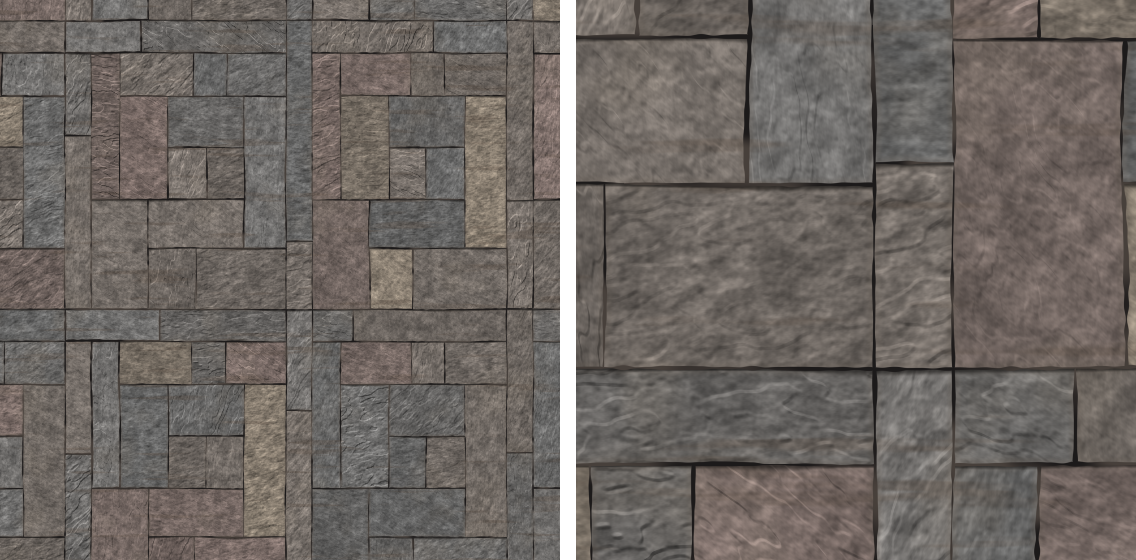
Left, the full canvas; right, a detail of the centre.
Give the GLSL for this texture, as a WebGL 1 fragment shader.

```glsl
precision highp float;
// Paving of riven sandstone: a pinwheel panel of cut slabs framed by bands and strips.
// Each pixel finds the rectangle of its slab, whose seed sets colour, grain direction
// and ledges; slope lighting, grit, stains and thin uneven joints finish it.
uniform vec2 u_resolution;

// Lengths are in hundredths of the canvas, with y running down.
#define CELL vec2(39.45, 51.56)
#define ORIGIN vec2(51.04, 3.65)
#define STRIP 4.7
#define BAND 5.75
#define JOINT 0.03
#define RELIEF 0.85
#define MOTTLE 0.5
#define GRIT 0.3
#define SLATE vec3(0.400, 0.400, 0.398)
#define BROWN vec3(0.432, 0.406, 0.385)
#define ROSE vec3(0.458, 0.402, 0.384)
#define SAND vec3(0.505, 0.465, 0.415)

float hash(vec2 p) {
  return fract(sin(dot(p, vec2(12.9898, 78.233))) * 43758.5453);
}

float noise(vec2 p) {
  vec2 i = floor(p), f = fract(p);
  f = f * f * (3.0 - 2.0 * f);
  return mix(mix(hash(i), hash(i + vec2(1, 0)), f.x),
             mix(hash(i + vec2(0, 1)), hash(i + vec2(1, 1)), f.x), f.y);
}

float fbm(vec2 p) {
  float sum = 0.0, amp = 0.533;
  for (int i = 0; i < 4; i++) {
    sum += amp * noise(p);
    p = mat2(1.6, 1.2, -1.2, 1.6) * p + 7.3;
    amp *= 0.5;
  }
  return sum;
}

// Rectangles are (left, top, right, bottom); a cut keeps the side holding the point.
vec4 cutX(vec4 r, float at, float x) {
  return x < at ? vec4(r.xy, min(r.z, at), r.w) : vec4(max(r.x, at), r.yzw);
}

vec4 cutY(vec4 r, float at, float y) {
  return y < at ? vec4(r.xyz, min(r.w, at)) : vec4(r.x, max(r.y, at), r.zw);
}

// Pinwheel of slabs inside one panel
vec4 panelSlab(vec2 q, vec2 size, float shift) {
  if (q.x > 5.1 && q.y < 7.7)
    return cutX(cutX(vec4(5.1, 0.0, size.x, 7.7), 17.9 + shift, q.x), 23.9 + shift, q.x);
  if (q.x > 27.3 && q.y < 34.9) return vec4(27.3, 7.7, size.x, 34.9);
  if (q.x > 10.2 && q.y > 34.9) return cutX(vec4(10.2, 34.9, size), 18.3 + shift, q.x);
  if (q.x < 10.2 && q.y > 26.2) return vec4(0.0, 26.2, 10.2, size.y);
  if (q.y > 26.2) return vec4(10.2, 26.2, 27.3, 34.9);
  if (q.x < 5.1) return vec4(0.0, 0.0, 5.1, 26.2);
  if (q.x < 13.7) return vec4(5.1, 7.7, 13.7, 26.2);
  if (q.y < 16.9) return vec4(13.7, 7.7, 27.3, 16.9);
  return cutX(vec4(13.7, 16.9, 27.3, 26.2), 20.5 + 0.5 * shift, q.x);
}

// Slab at a point of a cell: crossings go to either the strip or the band
vec4 cellSlab(vec2 q, vec2 cell) {
  float along = hash(cell + 3.7), shift = hash(cell + 8.1) - 0.5;
  bool stripCrosses = hash(cell + 5.3) > 0.55;
  if (q.x < STRIP && (q.y > BAND || stripCrosses))
    return cutY(vec4(0.0, stripCrosses ? 0.0 : BAND, STRIP, CELL.y),
                CELL.y * (0.35 + 0.45 * along), q.y);
  if (q.y < BAND)
    return cutX(vec4(stripCrosses ? STRIP : 0.0, 0.0, CELL.x, BAND),
                CELL.x * (0.3 + 0.4 * along), q.x);
  vec2 corner = vec2(STRIP, BAND);
  return panelSlab(q - corner, CELL - corner, shift) + corner.xyxy;
}

// Split-stone height: fine grain plus crisp ledges along a tilted bedding
float relief(vec2 p, float seed) {
  float angle = seed * 6.2832, c = cos(angle), s = sin(angle);
  vec2 q = mat2(c, s, -s, c) * p + seed * 91.0;
  float level = fbm(q * vec2(0.14, 0.34)) * 6.0;
  float ledge = floor(level) + smoothstep(0.0, 0.16, fract(level));
  float ledgeSize = 0.03 + 0.4 * pow(fract(seed * 17.3), 2.0);
  return ledge * ledgeSize + 0.75 * fbm(q * vec2(0.9, 1.6));
}

void main() {
  vec2 uv = gl_FragCoord.xy / u_resolution;
  vec2 p = vec2(uv.x, 1.0 - uv.y) * 100.0;
  float aa = 70.0 / min(u_resolution.x, u_resolution.y);

  // Slab lookup with slightly crooked sides
  vec2 w = p + 0.3 * vec2(noise(p * 0.12), noise(p * 0.12 + 40.0)) - 0.15;
  vec2 cell = floor((w - ORIGIN) / CELL);
  vec2 q = w - ORIGIN - cell * CELL;
  vec4 slab = cellSlab(q, cell);
  float seed = hash(slab.xy + cell * 7.31);
  float tone = hash(slab.zw + cell * 3.17);

  // Stone colour; the frame keeps to the greyer kinds
  bool framing = q.x < STRIP || q.y < BAND;
  float kind = fract(seed * 7.9 + tone) * (framing ? 0.66 : 1.0);
  vec3 stone = kind < 0.36 ? SLATE : kind < 0.66 ? BROWN : kind < 0.88 ? ROSE : SAND;
  stone = mix(stone, BROWN, 0.4 * fract(seed * 5.7)) * (0.93 + 0.18 * tone);

  // Mottling, broad weathering and scuffed rusty streaks
  float patches = fbm(p * 0.75 + seed * 50.0);
  stone *= 1.0 + MOTTLE * (patches - 0.5);
  stone = mix(stone, SAND, 0.2 * smoothstep(0.52, 0.8, fbm(p * 0.16 + 20.0)));
  float streak = smoothstep(0.64, 0.8, fbm(p * vec2(0.07, 0.9)));
  stone = mix(stone, vec3(0.34, 0.29, 0.25), 0.35 * streak);

  // Light from the upper left, plus grit
  float slope = relief(p, seed) - relief(p + vec2(-0.1, -0.2), seed);
  float grit = 0.6 * noise(p * 2.6) + 0.4 * noise(p * 4.3 + 31.0) - 0.5;
  stone *= 1.0 + clamp(RELIEF * slope, -0.5, 0.3) + GRIT * grit;

  // Dusty rims, shade below some upper edges, and thin joints of varied width
  vec2 inset = min(q - slab.xy, slab.zw - q);
  float edge = min(inset.x, inset.y) + 0.14 * (noise(p * 1.3) - 0.5);
  float gap = JOINT + 0.09 * noise(p * 0.3) + 0.12 * pow(tone, 6.0);
  stone = mix(stone, vec3(0.43, 0.39, 0.35), 0.2 * (1.0 - smoothstep(0.15, 0.55, edge)));
  float reach = 0.12 + 0.45 * pow(noise(p * 0.22 + 9.0), 2.0);
  stone *= 1.0 - 0.5 * (1.0 - smoothstep(0.08, 0.1 + reach, q.y - slab.y));
  vec3 mortar = mix(vec3(0.11, 0.10, 0.10), vec3(0.28, 0.25, 0.23),
                    smoothstep(0.4, 0.75, noise(p * 0.35 + 70.0)));
  vec3 color = mix(mortar, stone, smoothstep(gap - aa, gap + aa, edge));
  gl_FragColor = vec4(color, 1.0);
}
```
